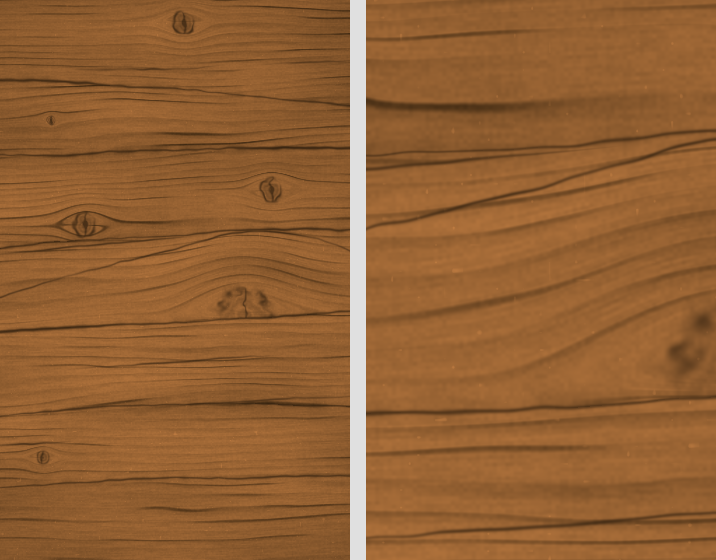
Left, the full canvas; right, a detail of the centre.
This texture is drawn by a Shadertoy shader. Its source:

```glsl
const vec3 DARK_WOOD = vec3(0.37, 0.24, 0.115);
const vec3 LIGHT_WOOD = vec3(0.64, 0.415, 0.215);
const vec3 CRACK = vec3(0.20, 0.13, 0.06);

// Board joints: left height, right height, bow
const vec3 SEAMS[6] = vec3[6](
    vec3(0.206, 0.237, 0.012), vec3(0.410, 0.435, 0.022), vec3(0.656, 0.708, -0.005),
    vec3(0.896, 0.946, 0.008), vec3(1.152, 1.183, 0.004), vec3(1.375, 1.296, 0.008));

// Knots: centre, radius, owning board
const vec4 KNOTS[6] = vec4[6](
    vec4(0.123, 0.292, 0.020, 1.0), vec4(0.700, 0.692, 0.088, 3.0),
    vec4(0.775, 1.058, 0.033, 4.0), vec4(0.243, 0.958, 0.034, 4.0),
    vec4(0.146, 1.256, 0.013, 5.0), vec4(0.525, 1.535, 0.032, 6.0));

// Drying checks: start and end points
const vec4 CHECKS[6] = vec4[6](
    vec4(0.19, 0.548, 0.80, 0.585), vec4(0.74, 1.412, 1.08, 1.428),
    vec4(0.20, 1.398, 0.64, 1.408), vec4(-0.05, 0.324, 0.21, 0.337),
    vec4(0.58, 0.448, 1.08, 0.469), vec4(-0.08, 0.862, 0.58, 0.931));

float hash(vec2 p) {
    return fract(sin(dot(p, vec2(127.1, 311.7))) * 43758.5453);
}

float noise(vec2 p) {
    vec2 i = floor(p), f = fract(p);
    f = f * f * (3.0 - 2.0 * f);
    return mix(mix(hash(i), hash(i + vec2(1, 0)), f.x),
               mix(hash(i + vec2(0, 1)), hash(i + vec2(1, 1)), f.x), f.y);
}

// Soft-edged groove
float groove(float d, float halfWidth, float px) {
    float w = halfWidth + 0.6 * px;
    return exp(-d * d / (w * w));
}

// Small sideways wander of a crack
float wander(float x, float seed) {
    return 0.010 * (noise(vec2(x * 6.0, seed)) - 0.5) + 0.004 * (noise(vec2(x * 32.0, seed)) - 0.5);
}

float seamHeight(vec3 seam, float x) {
    return mix(seam.x, seam.y, x) + seam.z * 4.0 * x * (1.0 - x) + wander(x, seam.x * 40.0);
}

// Pushes the grain outward around a knot
float knotBulge(vec2 d, float r) {
    vec2 reach = d / (r * vec2(2.0, 2.2));
    return 1.25 * r * d.y / sqrt(d.y * d.y + 0.1 * r * r) * exp(-dot(reach, reach));
}

// Dark core, broken rim, inner rings and split of a knot
float knotShade(vec2 d, float r, float px) {
    float rough = noise(d * 70.0 + r * 900.0) - 0.5;
    float q = length(d / (r * vec2(0.85, 0.95 - 2.5 * max(r - 0.04, 0.0)))) + 0.35 * rough;
    float inside = 1.0 - smoothstep(0.75, 1.15, q);
    float rim = exp(-pow((q - 1.0) * 6.0, 2.0)) * noise(d * 40.0 + 3.0);
    float rings = inside * (0.5 + 0.5 * sin(q * 13.0)) * 0.25;
    float core = exp(-q * q * 4.0) * 0.5 * (1.0 - smoothstep(0.03, 0.08, r));
    float split = groove(d.x + 0.012 * rough, 0.002, px) * inside * 0.6;
    return min(rim + rings + core + split, 0.95);
}

float checkMark(vec2 p, vec4 c, float px) {
    float t = clamp((p.x - c.x) / (c.z - c.x), 0.0, 1.0);
    float taper = 4.0 * t * (1.0 - t);
    float d = p.y - mix(c.y, c.w, t) - wander(p.x, c.y * 50.0);
    return groove(d, 0.0016 * taper, px) * taper * (0.3 + 0.7 * noise(vec2(p.x * 14.0, c.y * 30.0)));
}

// Late-wood bands with thin, broken dark edges
float growthLines(float h, float x, float frequency, float seed) {
    float t = h * frequency + 1.6 * noise(vec2(x * 1.6, h * 11.0)) + 0.25 * noise(vec2(x * 9.0, h * 40.0));
    float f = fract(t), row = floor(t);
    float band = smoothstep(0.25, 0.86, f) * (1.0 - smoothstep(0.88, 1.0, f));
    float edge = smoothstep(0.66, 0.84, f) * (1.0 - smoothstep(0.86, 1.0, f));
    float present = noise(vec2(x * 3.5 + row * 3.7, row + seed));
    float streak = smoothstep(0.45, 0.9, noise(vec2(x * 5.0 + row * 1.9, row * 2.0 + seed)));
    return 0.30 * band * present + 0.55 * edge * streak;
}

void mainImage(out vec4 fragColor, in vec2 fragCoord) {
    vec2 p = fragCoord / iResolution.x;
    float px = 1.0 / iResolution.x;

    // Joints and the board under this point
    float board = 0.0, gap = 0.0, shadow = 0.0;
    for (int i = 0; i < 6; i++) {
        float d = p.y - seamHeight(SEAMS[i], p.x);
        float wear = noise(vec2(p.x * 5.0, float(i) * 9.0));
        float nick = noise(vec2(p.x * 38.0, float(i) * 5.0));
        board += step(0.0, d);
        gap = max(gap, groove(d, 0.0006 + 0.0034 * wear * (0.5 + 0.6 * nick), px) * (0.45 + 0.45 * wear));
        shadow += exp(-abs(d) / 0.012) * 0.28 * nick;
    }

    // Long curved crack across the arched board
    float fall = max(p.x - 0.62, 0.0);
    float curve = p.y - (0.756 + 0.27 * p.x - fall * fall) - wander(p.x, 3.0);
    gap = max(gap, groove(curve, 0.0014, px) * (0.2 + 0.7 * noise(p * 11.0)));
    for (int i = 0; i < 6; i++) gap = max(gap, 0.85 * checkMark(p, CHECKS[i], px));

    // Grain height, bent by the knots of the same board
    float h = p.y - 0.035 * p.x + 0.030 * (noise(vec2(p.x * 3.0, p.y * 7.0 + board * 5.0)) - 0.5);
    float knots = 0.0;
    for (int i = 0; i < 6; i++) {
        vec2 d = p - KNOTS[i].xy;
        float owned = 1.0 - step(0.5, abs(board - KNOTS[i].w));
        h -= owned * knotBulge(d, KNOTS[i].z);
        knots = max(knots, owned * knotShade(d, KNOTS[i].z, px));
    }

    // Lighting, grain, fibres and dust
    vec2 away = (p - vec2(0.34, 0.80)) * vec2(0.70, 0.58);
    float tone = 0.95 - 0.95 * dot(away, away) + 0.12 * (hash(vec2(board, 4.0)) - 0.5);
    float strength = 0.55 + 0.9 * noise(p * vec2(2.5, 6.0) + board * 7.0);
    tone -= strength * growthLines(h, p.x, mix(26.0, 46.0, hash(vec2(board, 1.0))), board * 13.0);
    tone += 0.36 * (noise(vec2(p.x * 2.5, h * 12.0)) - 0.5);
    tone += 0.22 * (noise(p * vec2(4.0, 6.0) + 11.0) - 0.5);
    tone += 0.18 * (noise(vec2(p.x * 30.0, h * 260.0)) - 0.5);
    tone += 0.16 * (noise(p * 250.0) - 0.5);
    tone += 0.30 * smoothstep(0.92, 1.0, noise(p * 120.0 + 7.0));

    vec3 color = mix(DARK_WOOD, LIGHT_WOOD, tone - shadow);
    color = mix(color, CRACK, knots * 0.8);
    color = mix(color, CRACK, gap);
    fragColor = vec4(color, 1.0);
}
```
